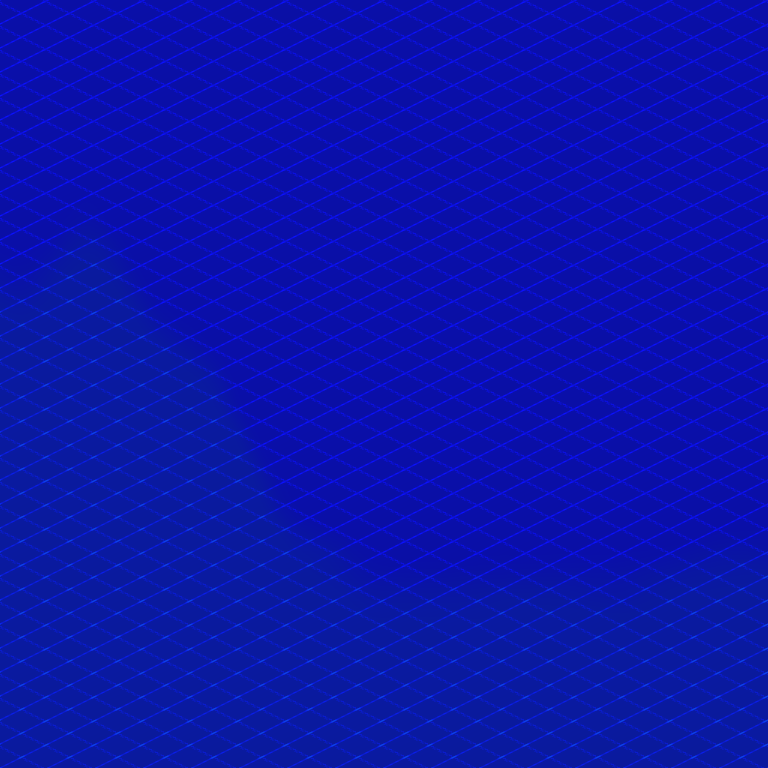
Reproduce this pattern procedurally as a three.js fragment shader.

```glsl
varying vec2 vUv;

const vec2 REPEATS = vec2(16.0, 32.0);   // rhombi across and up
const float FALLING_SHIFT = 0.094;       // phase of the falling lines
const float LINE_HALF = 0.031;           // half line width, in lattice units
const float LINE_BLUR = 0.4;             // smoothing, relative to a sample
const float HALO_HALF = 0.13;
const float DOTS_PER_EDGE = 4.0;
const float RISING_STRENGTH = 1.0;
const float FALLING_STRENGTH = 0.62;
const float TWIN_STRENGTH = 0.36;        // staggered dots beside falling lines
const float TWIN_OFFSET = 0.0625;
const float CELL_SHADE = 0.03;
const float EDGE_SOFTNESS = 0.045;       // blur of the tinted hillside
const float EDGE_JITTER = 0.012;
const vec3 BLUE_BASE = vec3(0.04, 0.06, 0.655);
const vec3 BLUE_LINE = vec3(0.045, 0.065, 0.99);
const vec3 TEAL_BASE = vec3(0.04, 0.102, 0.62);
const vec3 TEAL_LINE = vec3(0.04, 0.115, 0.90);
const vec3 TEAL_SPARK = vec3(0.05, 0.28, 0.92);

float hash(vec2 p) {
  vec3 q = fract(vec3(p.xyx) * 0.1031);
  q += dot(q, q.yzx + 33.33);
  return fract((q.x + q.y) * q.z);
}

float valueNoise(vec2 p) {
  vec2 cell = floor(p);
  vec2 f = fract(p);
  f = f * f * (3.0 - 2.0 * f);
  float low = mix(hash(cell), hash(cell + vec2(1.0, 0.0)), f.x);
  float high = mix(hash(cell + vec2(0.0, 1.0)), hash(cell + vec2(1.0, 1.0)), f.x);
  return mix(low, high, f.y);
}

// Distance to the nearest whole number
float gridDistance(float t) {
  return abs(fract(t + 0.5) - 0.5);
}

float lineCoverage(float t) {
  float blur = max(LINE_BLUR * length(vec2(dFdx(t), dFdy(t))), 0.0001);
  return clamp((LINE_HALF + 0.5 * blur - gridDistance(t)) / blur, 0.0, 1.0);
}

float halo(float t) {
  return 1.0 - smoothstep(0.0, HALO_HALF, gridDistance(t));
}

// Height of the tinted hillside at a position across
float hillHeight(float x) {
  float slope = mix(0.675, 0.235, smoothstep(0.1, 0.5, x));
  float leftDip = 0.03 * (1.0 - smoothstep(0.0, 0.12, x));
  float rightRise = 0.035 * smoothstep(0.75, 1.0, x);
  float ledges = 0.02 * cos(6.2832 * (x - 0.12) / 0.17) * (1.0 - smoothstep(0.35, 0.5, x));
  return slope - leftDip + rightRise + ledges;
}

void main() {
  // Oblique lattice: x counts rising lines, y counts falling lines
  vec2 scaled = vUv * REPEATS;
  vec2 lattice = vec2(scaled.x - scaled.y, scaled.x + scaled.y + FALLING_SHIFT);

  // Two tints with a soft, slightly uneven border
  float jitter = (valueNoise(lattice * 0.5 + 40.0) - 0.5) * 2.0 * EDGE_JITTER;
  float depth = hillHeight(vUv.x) + jitter - vUv.y;
  float teal = smoothstep(-EDGE_SOFTNESS, EDGE_SOFTNESS, depth);
  vec3 color = mix(BLUE_BASE, TEAL_BASE, teal);
  vec3 lineColor = mix(BLUE_LINE, TEAL_LINE, teal);

  // Faint shading inside each rhombus and halos along its sides
  color.b += CELL_SHADE * (0.5 - fract(lattice.x)) * 0.6;
  color.b += CELL_SHADE * (hash(floor(lattice) + 90.0) - 0.5) * 0.4;
  color = mix(color, lineColor, 0.06 * max(halo(lattice.x), halo(lattice.y)));

  // Dotted falling lines with a staggered twin row
  float dots = smoothstep(0.1, 0.4, gridDistance(lattice.x * DOTS_PER_EDGE));
  float falling = lineCoverage(lattice.y) * FALLING_STRENGTH * mix(0.25, 1.0, dots);
  float twin = lineCoverage(lattice.y + TWIN_OFFSET) * TWIN_STRENGTH * (1.0 - dots);
  color = mix(color, lineColor, max(falling, twin));

  // Stronger, beaded rising lines
  float beads = smoothstep(0.1, 0.4, gridDistance(lattice.y * DOTS_PER_EDGE));
  float rising = lineCoverage(lattice.x) * RISING_STRENGTH;
  color = mix(color, lineColor, rising * mix(0.6, 1.0, beads));

  // Sparks on the hillside where a rising line meets a falling one
  float spark = rising * (1.0 - smoothstep(0.05, 0.16, gridDistance(lattice.y)));
  color = mix(color, TEAL_SPARK, 0.85 * spark * teal);

  gl_FragColor = vec4(color, 1.0);
}
```
